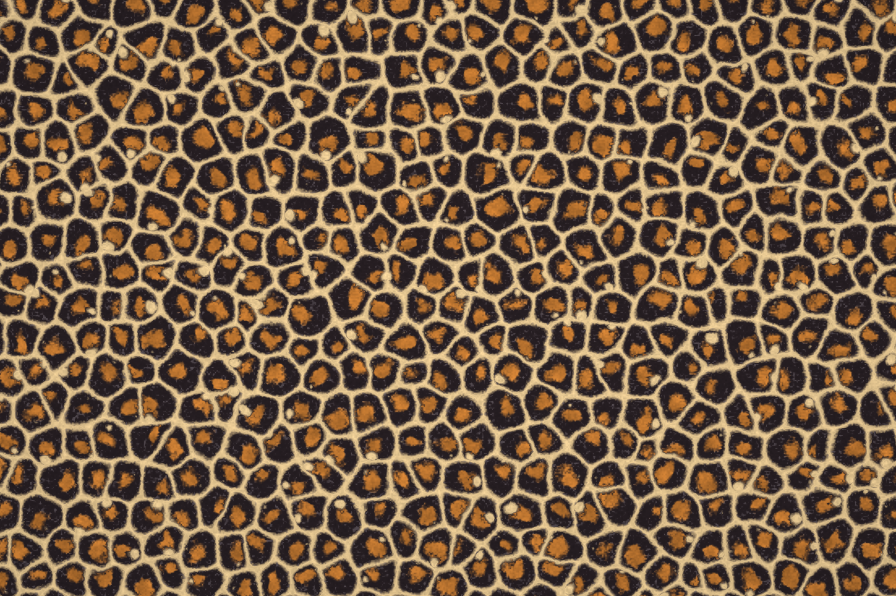
Reproduce this pattern procedurally as a Shadertoy shader.

```glsl
// Leopard print on short plush: packed dark rosettes with amber cores on cream.

const float CELLS = 17.6;        // rosettes per canvas height
const float JITTER = 0.60;       // scatter of the rosette centres
const float SIZE_SPREAD = 0.20;  // variation between large and small rosettes
const float GAP = 0.062;         // half width of the cream channels
const float ROUNDNESS = 15.0;    // lower values round the corners more
const float EDGE_SOFT = 0.060;   // blur of the rosette outline
const float CORE_SOFT = 0.085;   // blur of the amber core
const float FUZZ = 0.085;        // raggedness caused by the fibres
const float PILE = 11.0;         // fibre tufts per cell

const vec3 CREAM = vec3(0.895, 0.775, 0.565);
const vec3 INK   = vec3(0.145, 0.115, 0.130);
const vec3 AMBER = vec3(0.765, 0.475, 0.195);
const vec3 SHEEN = vec3(0.300, 0.270, 0.290);

float hash(vec2 p) {
    return fract(sin(dot(p, vec2(127.1, 311.7))) * 43758.5);
}

vec2 hash2(vec2 p) {
    return vec2(hash(p), hash(p + 37.3));
}

float noise(vec2 p) {
    vec2 i = floor(p), f = fract(p);
    f = f * f * (3.0 - 2.0 * f);
    return mix(mix(hash(i), hash(i + vec2(1, 0)), f.x),
               mix(hash(i + vec2(0, 1)), hash(i + vec2(1, 1)), f.x), f.y);
}

// Rosette centre: jittered grid with staggered rows
vec2 centre(vec2 cell) {
    float stagger = 0.5 * mod(cell.y, 2.0) - 0.25;
    return cell + 0.5 + vec2(stagger, 0.0) + JITTER * (hash2(cell) - 0.5);
}

float weight(vec2 cell) {
    return SIZE_SPREAD * hash(cell + 71.7);
}

// Cell whose weighted centre is closest
vec2 nearestCell(vec2 p) {
    vec2 best = floor(p);
    float bestDist = 1e3;
    for (int y = -2; y <= 2; y++)
    for (int x = -2; x <= 2; x++) {
        vec2 cell = floor(p) + vec2(x, y);
        vec2 r = centre(cell) - p;
        float d = dot(r, r) - weight(cell);
        if (d < bestDist) { bestDist = d; best = cell; }
    }
    return best;
}

// Rounded distance from p to the border of its cell
float borderDistance(vec2 p, vec2 home) {
    vec2 a = centre(home) - p;
    float powerA = dot(a, a) - weight(home);
    float sum = 0.0;
    for (int y = -2; y <= 2; y++)
    for (int x = -2; x <= 2; x++) {
        if (x == 0 && y == 0) continue;
        vec2 cell = home + vec2(x, y);
        vec2 b = centre(cell) - p;
        float d = (dot(b, b) - weight(cell) - powerA) / (2.0 * length(b - a));
        sum += exp(-ROUNDNESS * d);
    }
    return -log(sum) / ROUNDNESS;
}

void mainImage(out vec4 fragColor, in vec2 fragCoord) {
    vec2 uv = fragCoord / iResolution.y;
    float pixel = CELLS / iResolution.y;
    vec2 p = uv * CELLS;

    // Wobbly outlines
    p += 0.16 * (vec2(noise(p * 2.3), noise(p * 2.3 + 19.0)) - 0.5);

    // Fibre texture, fixed to the cloth
    float tuft = noise(uv * CELLS * PILE) - 0.5;
    float fine = noise(uv * CELLS * PILE * 1.9 + 53.0) - 0.5;
    float grain = 0.6 * tuft + 0.6 * fine;

    // Rosette body with a bite on one side
    vec2 cell = nearestCell(p);
    vec2 q = p - centre(cell);
    float angle = 6.2832 * hash(cell + 11.9);
    vec2 facing = vec2(cos(angle), sin(angle));
    float biteRadius = 0.17 * smoothstep(0.35, 0.9, hash(cell + 5.3));
    float bite = length(q - 0.43 * facing) - biteRadius;
    float body = min(borderDistance(p, cell) - GAP, bite) + FUZZ * grain;

    // Ragged core, shifted towards the bite
    vec2 c = q - 0.09 * facing;
    float stretch = 0.8 + 0.4 * hash(cell + 23.1);
    c = vec2(dot(c, facing) * stretch, dot(c, vec2(-facing.y, facing.x)) / stretch);
    float coreRadius = 0.17 + 0.10 * weight(cell) / SIZE_SPREAD;
    float core = coreRadius - length(c) + 0.20 * (noise(p * 4.7 + 7.0) - 0.5);
    core = min(core, body - 0.06) + 1.3 * FUZZ * grain;

    // Dyed colours
    float edge = max(EDGE_SOFT, pixel);
    float coreEdge = max(CORE_SOFT, pixel);
    vec3 ink = mix(INK, SHEEN, smoothstep(0.08, 0.5, grain) * 0.9);
    vec3 amber = AMBER * (0.94 + 0.25 * (noise(p * 3.1) - 0.5));
    vec3 color = mix(ink, amber, smoothstep(-coreEdge, coreEdge, core));
    color = mix(CREAM, color, smoothstep(-edge, edge, body));

    // Pile shading and slight corner falloff
    color *= 1.0 + 0.20 * grain;
    vec2 fromMiddle = fragCoord / iResolution.xy - 0.5;
    color *= 1.03 - 0.20 * dot(fromMiddle, fromMiddle);
    fragColor = vec4(clamp(color, 0.0, 1.0), 1.0);
}
```
